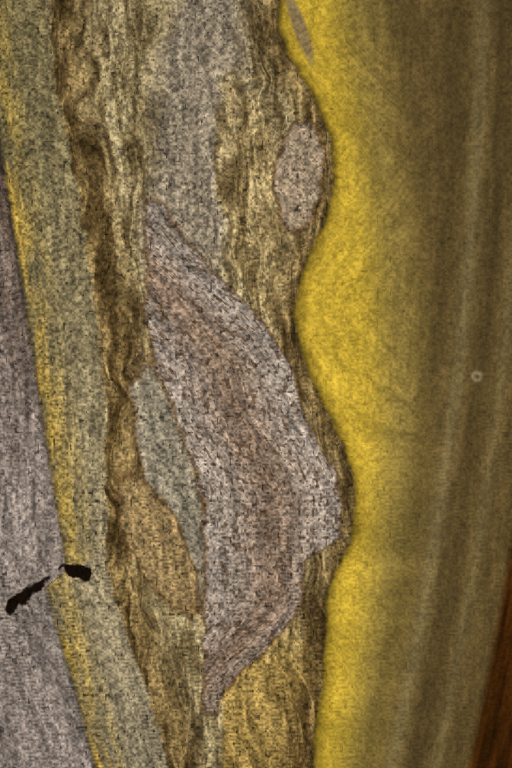
A WebGL 1 fragment shader for this texture:

```glsl
precision highp float;
uniform vec2 u_resolution;

float hash(vec2 p) { return fract(sin(dot(p, vec2(127.1, 311.7))) * 43758.5); }

float noise(vec2 p) {
  vec2 i = floor(p), f = fract(p);
  f *= f * (3.0 - 2.0 * f);
  return mix(mix(hash(i), hash(i + vec2(1, 0)), f.x),
             mix(hash(i + vec2(0, 1)), hash(i + 1.0), f.x), f.y);
}

float fbm(vec2 p) {
  float sum = 0.0, gain = 0.53;
  for (int i = 0; i < 4; i++) {
    sum += gain * noise(p);
    p = p * 2.03 + 17.3;
    gain *= 0.5;
  }
  return sum;
}

float ramp(float a, float b, float x) { return clamp((x - a) / (b - a), 0.0, 1.0); }
float inside(float d) { return smoothstep(-0.003, 0.003, d); }
float line(float d, float width) { return exp(-d * d / (width * width)); }

// Approximate depth inside a sheared ellipse
float lens(vec2 p, vec2 center, vec2 radius, float shear) {
  vec2 d = p - center;
  d.x -= d.y * shear;
  return (1.0 - length(d / radius)) * radius.x;
}

float segment(vec2 p, vec2 a, vec2 b) {
  vec2 d = b - a;
  return length(p - a - d * clamp(dot(p - a, d) / dot(d, d), 0.0, 1.0));
}

// Layer boundaries by depth t below the top
float rindEdge(float t) {
  return 0.362 + 0.071 * smoothstep(0.02, 0.2, t) - 0.049 * smoothstep(0.24, 0.4, t)
    + 0.078 * smoothstep(0.41, 0.65, t) - 0.038 * smoothstep(0.67, 0.79, t)
    - 0.016 * smoothstep(0.82, 1.0, t);
}

float bodyLayer(float t) {
  return 0.2 + 0.19 * smoothstep(0.22, 0.52, t) + 0.055 * smoothstep(0.5, 0.66, t)
    - 0.11 * smoothstep(0.77, 0.93, t);
}

float seamRight(float t) {
  return 0.045 + 0.092 * smoothstep(-0.2, 0.6, t) + 0.32 * max(t - 0.735, 0.0);
}

// Fine streaks: u across the layers, t along them
float streaks(float u, float t) { return fbm(vec2(u * 130.0, t * 20.0)); }
float shade(float s) { return 0.68 + 0.64 * s; }

vec3 leftBeds(vec2 p, float fault) {
  float a = p.x + 0.03 - 0.157 * p.y - fault * (0.12 * (p.y - 0.77) - 0.03);
  float s = streaks(p.x - seamRight(p.y), p.y);
  vec3 mauve = mix(vec3(0.36, 0.29, 0.24), vec3(0.54, 0.49, 0.45), ramp(0.25, 0.75, p.y + 0.2 * s));
  vec3 sage = mix(vec3(0.48, 0.43, 0.29), vec3(0.54, 0.49, 0.39), p.y);
  sage = mix(sage, vec3(0.61, 0.5, 0.22), ramp(0.05, 0.0, a) * ramp(0.2, 0.6, s));
  return mix(mauve, sage, inside(a)) * shade(s) * (1.0 - 0.25 * line(a, 0.004));
}

vec3 middleBeds(vec2 p, float edge) {
  float warp = fbm(p * vec2(22, 13)) - 0.5;
  float x = p.x + 0.045 * warp, b = x - seamRight(p.y);
  float s = streaks(x - 0.08 * p.y, p.y), contrast = ramp(0.25, 0.7, s);
  vec3 c = mix(vec3(0.42, 0.35, 0.22), vec3(0.58, 0.52, 0.38), contrast);
  vec3 dark = mix(vec3(0.26, 0.19, 0.09), vec3(0.5, 0.41, 0.25), contrast);
  c = mix(c, dark, 0.85 * inside(b) * ramp(0.06, 0.025, b));
  // Pale tongue, then golden folds above and below
  float tongue = ramp(0.06, 0.035, abs(x - 0.27 + 0.1 * p.y)) * ramp(0.43, 0.32, p.y);
  c = mix(c, vec3(0.54, 0.49, 0.42), 0.85 * tongue);
  float folds = inside(lens(p, vec2(0.325, 0.25), vec2(0.04, 0.15), 0.1) + 0.03 * warp);
  c = mix(c, mix(vec3(0.42, 0.34, 0.2), vec3(0.62, 0.54, 0.37), contrast), 0.75 * folds);
  c = mix(c, vec3(0.58, 0.47, 0.24), 0.8 * ramp(0.79, 0.87, p.y) * inside(p.x - 0.29));
  // Brown rim under the rind
  c = mix(c, dark, 0.8 * ramp(0.045, 0.012, edge - p.x + 0.025 * warp));
  return c * shade(s);
}

vec3 addClast(vec3 base, float depth, vec3 tint, float s) {
  vec3 c = mix(base, tint * shade(s), inside(depth));
  return mix(c, vec3(0.3, 0.21, 0.11), 0.5 * line(depth, 0.003));
}

vec3 rind(vec2 p, float edge) {
  float d = p.x - edge, r = p.x - 0.629 + 0.02 * p.y + 0.1 * p.y * p.y;
  float outer = p.x - 0.445 - 0.055 * sin(3.0 * p.y);
  float s = streaks(mix(d, r, ramp(0.0, 0.12, d)), p.y);
  vec3 c = mix(vec3(0.57, 0.47, 0.15), vec3(0.73, 0.61, 0.2), ramp(0.0, 0.02, d));
  c = mix(c, vec3(0.53, 0.45, 0.22), smoothstep(-0.035, 0.025, outer));
  c = mix(c, vec3(0.375, 0.305, 0.17), smoothstep(0.01, 0.085, outer));
  c = mix(c, vec3(0.49, 0.43, 0.28), 0.65 * line(r, 0.01) + 0.45 * line(r - 0.058, 0.008));
  c *= (1.0 - 0.12 * line(r + 0.035, 0.014) - 0.15 * line(r - 0.03, 0.012)) * (0.82 + 0.36 * s);
  return mix(c, vec3(0.24, 0.13, 0.03) * (0.5 + s), ramp(0.096, 0.107, r));
}

void main() {
  vec2 p = gl_FragCoord.xy / u_resolution.y;
  p.y = 1.0 - p.y;
  float t = p.y, rough = 0.014 * (fbm(p * 55.0) - 0.5), edge = rindEdge(t) + 0.6 * rough;
  vec3 c = middleBeds(p, edge);
  c = mix(c, leftBeds(p, inside(t - 0.798 + 0.6 * p.x)), inside(seamRight(t) - p.x + rough));
  // Clasts and the large central body
  float s = streaks(p.x - 0.22 * t, t);
  c = addClast(c, lens(p, vec2(0.224, 0.63), vec2(0.036, 0.16), 0.23) + rough, vec3(0.53, 0.49, 0.41), s);
  c = addClast(c, lens(p, vec2(0.206, 0.71), vec2(0.037, 0.09), 0.4) + rough, vec3(0.54, 0.45, 0.3), s);
  c = addClast(c, lens(p, vec2(0.39, 0.228), vec2(0.031, 0.073), -0.12) + rough, vec3(0.55, 0.48, 0.39), s);
  float layer = bodyLayer(t) - p.x, right = layer - 0.05 * smoothstep(0.695, 0.738, t);
  float left = p.x - 0.19 - 0.075 * smoothstep(0.4, 0.68, t);
  float body = min(min(right, left), min(t - 0.26, 0.93 - t)) + rough;
  vec3 tint = mix(vec3(0.57, 0.52, 0.47), vec3(0.5, 0.42, 0.35), line(layer - 0.09, 0.04));
  c = addClast(c, body, tint, streaks(layer, t));
  float pits = ramp(0.6, 0.85, noise(vec2(layer * 270.0, t * 210.0)));
  c = mix(c, vec3(0.29, 0.21, 0.14), 0.6 * pits * inside(body));
  // Rind with a dark contact
  float onRind = inside(p.x - edge);
  c = mix(c, rind(p, edge), onRind) * (1.0 - 0.25 * line(p.x - edge, 0.005));
  c = mix(c, vec3(0.53, 0.45, 0.3), inside(lens(p, vec2(0.39, 0.035), vec2(0.009, 0.045), 0.35)));
  // Crack, flecks and bubble
  vec2 bend = vec2(0.083, 0.735);
  float crack = min(segment(p, vec2(0.014, 0.79), bend), segment(p, bend, vec2(0.112, 0.748)));
  c = mix(c, vec3(0.08, 0.05, 0.03), inside(0.005 - crack + 2.0 * rough));
  c *= 1.0 - ramp(0.84, 0.96, noise(p * vec2(240, 190))) * mix(0.4, 0.15, onRind);
  c = mix(c, vec3(0.56, 0.5, 0.38), 0.8 * line(length(p - vec2(0.621, 0.49)) - 0.005, 0.003));
  // Mineral grain and edge shading
  float grain = noise(p * 410.0) + noise(p * 230.0 + 31.0) - 1.0;
  vec2 q = (p - vec2(0.32, 0.53)) / vec2(0.5, 0.75);
  c *= (1.0 + grain * mix(0.46, 0.2, onRind)) * (1.07 - 0.18 * dot(q, q));
  gl_FragColor = vec4(clamp(c, 0.0, 1.0), 1.0);
}
```
